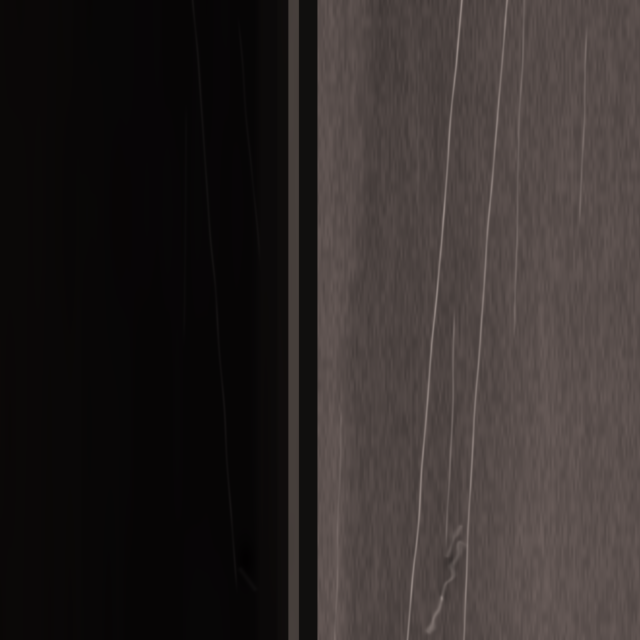
Write a WebGL 2 fragment shader that draws this texture.

```glsl
#version 300 es
precision highp float;

uniform vec2 u_resolution;
out vec4 fragColor;

float hash(vec2 p) {
  vec3 q = fract(vec3(p.xyx) * 0.1031);
  q += dot(q, q.yzx + 33.33);
  return fract((q.x + q.y) * q.z);
}

float noise(vec2 p) {
  vec2 i = floor(p), f = fract(p);
  f = f * f * (3.0 - 2.0 * f);
  return mix(mix(hash(i), hash(i + vec2(1, 0)), f.x),
             mix(hash(i + vec2(0, 1)), hash(i + vec2(1, 1)), f.x), f.y);
}

// Soft-edged interval from a to b
float band(float x, float a, float b, float soft) {
  return smoothstep(a - soft, a + soft, x) * (1.0 - smoothstep(b - soft, b + soft, x));
}

// Thin line along x = c.x + c.y*y + c.z*y*y, kept between the heights in span
float vein(vec2 p, vec3 c, vec2 span, float width) {
  float wobble = 0.0035 * (noise(vec2(c.x * 91.0, p.y * 11.0)) - 0.5);
  float d = p.x - c.x - p.y * (c.y + c.z * p.y) - wobble;
  float fade = band(p.y, span.x, span.y, 0.025);
  float strength = 0.65 + 0.5 * noise(vec2(c.x * 37.0, p.y * 24.0));
  return exp(-d * d / (width * width)) * fade * strength;
}

float segment(vec2 p, vec2 a, vec2 b, float width) {
  vec2 ab = b - a;
  float t = clamp(dot(p - a, ab) / dot(ab, ab), 0.0, 1.0);
  float d = length(p - a - ab * t);
  return exp(-d * d / (width * width));
}

float blob(vec2 p, vec2 center, vec2 radius) {
  vec2 q = (p - center) / radius;
  return exp(-dot(q, q));
}

// Short upright fibres over long, faint streaks
float grain(vec2 p) {
  float fine = noise(p * vec2(330.0, 58.0)) - 0.5;
  float medium = noise(p * vec2(170.0, 24.0) + 19.0) - 0.5;
  float streak = noise(p * vec2(85.0, 2.5) + 43.0) - 0.5;
  return fine * 0.052 + medium * 0.03 + streak * 0.018;
}

vec3 litWood(vec2 p, float px) {
  // Broad tone across the panel
  float tone = mix(0.357, 0.302, smoothstep(0.50, 0.60, p.x));
  tone += 0.042 * smoothstep(0.69, 0.84, p.x);
  tone += 0.022 * blob(p, vec2(0.86, 0.16), vec2(0.09, 0.34));
  tone += 0.010 * smoothstep(0.6, 0.0, p.y) - 0.008 * smoothstep(0.7, 1.0, p.y);

  // Pale margin with a wandering edge
  float rim = 0.525 + 0.035 * smoothstep(0.40, 0.85, p.y);
  tone += 0.020 * smoothstep(0.026, 0.0, abs(p.x - rim));
  tone -= 0.016 * blob(p, vec2(rim + 0.035, p.y), vec2(0.022, 1.0));
  tone += grain(p);

  // Mineral veins
  float w = max(0.0018, px * 0.8);
  float lines = 0.26 * vein(p, vec3(0.638, 0.083, -0.001), vec2(-0.1, 1.1), w);
  lines += 0.20 * vein(p, vec3(0.724, 0.0456, 0.0234), vec2(-0.1, 1.1), w);
  lines += 0.10 * vein(p, vec3(0.789, 0.029, 0.0), vec2(0.49, 1.1), w);
  lines += 0.10 * vein(p, vec3(0.882, 0.037, 0.0), vec2(0.66, 0.95), w);
  lines += 0.13 * vein(p, vec3(0.693, 0.036, 0.0), vec2(0.15, 0.50), w);
  lines += 0.06 * vein(p, vec3(0.524, 0.026, 0.0), vec2(-0.1, 0.36), w);
  lines += 0.03 * vein(p, vec3(0.645, 0.010, 0.0), vec2(0.68, 0.93), w);

  // Ragged knot where the veins meet
  vec2 q = p + 0.010 * (vec2(noise(p * 60.0), noise(p * 60.0 + 8.0)) - 0.5);
  lines += 0.12 * segment(q, vec2(0.722, 0.150), vec2(0.690, 0.062), 0.004);
  lines += 0.15 * segment(q, vec2(0.690, 0.062), vec2(0.668, 0.012), 0.004);
  lines += 0.09 * segment(q, vec2(0.716, 0.180), vec2(0.700, 0.135), 0.004);
  tone -= 0.085 * blob(q, vec2(0.708, 0.122), vec2(0.011, 0.026));
  tone -= 0.060 * blob(q, vec2(0.695, 0.075), vec2(0.008, 0.020));

  vec3 wood = tone * vec3(1.0, 0.882, 0.852);
  return wood + lines * vec3(1.0, 0.96, 0.93);
}

vec3 darkPanel(vec2 p, float px) {
  float warmth = 1.0 - smoothstep(0.0, 0.25, p.x);
  vec3 col = mix(vec3(0.025, 0.020, 0.021), vec3(0.039, 0.029, 0.027), warmth);
  col += 0.005 * (noise(p * vec2(65.0, 3.0)) - 0.5);

  // Faint mirrored veins and knot
  float w = max(0.0020, px);
  float lines = vein(p, vec3(0.376, -0.074, 0.0), vec2(0.09, 1.1), w);
  lines += 0.6 * vein(p, vec3(0.459, -0.090, 0.0), vec2(0.60, 0.96), w);
  lines += 0.4 * vein(p, vec3(0.287, 0.004, 0.0), vec2(0.48, 0.82), w);
  lines += 0.7 * segment(p, vec2(0.376, 0.110), vec2(0.398, 0.080), 0.004);
  col += 0.042 * lines * vec3(1.0, 0.94, 0.92);
  col -= 0.015 * blob(p, vec2(0.384, 0.125), vec2(0.013, 0.028));

  // Stepped shading beside the trim
  col += vec3(0.017, 0.014, 0.012) * smoothstep(0.395, 0.41, p.x);
  return col + vec3(0.014, 0.013, 0.011) * smoothstep(0.431, 0.436, p.x);
}

void main() {
  vec2 p = gl_FragCoord.xy / u_resolution;
  float px = 1.0 / u_resolution.x;
  vec3 col = darkPanel(p, px);

  // Metal trim, shadow gap, then the lit panel
  vec3 trim = vec3(0.275, 0.247, 0.232) + 0.008 * (noise(p * vec2(90.0, 7.0)) - 0.5);
  col = mix(col, trim, band(p.x, 0.4505, 0.4675, px));
  col = mix(col, vec3(0.063, 0.058, 0.053), smoothstep(0.4675 - px, 0.4675 + px, p.x));
  col = mix(col, litWood(p, px), smoothstep(0.496 - px, 0.496 + px, p.x));
  fragColor = vec4(clamp(col, 0.0, 1.0), 1.0);
}
```
